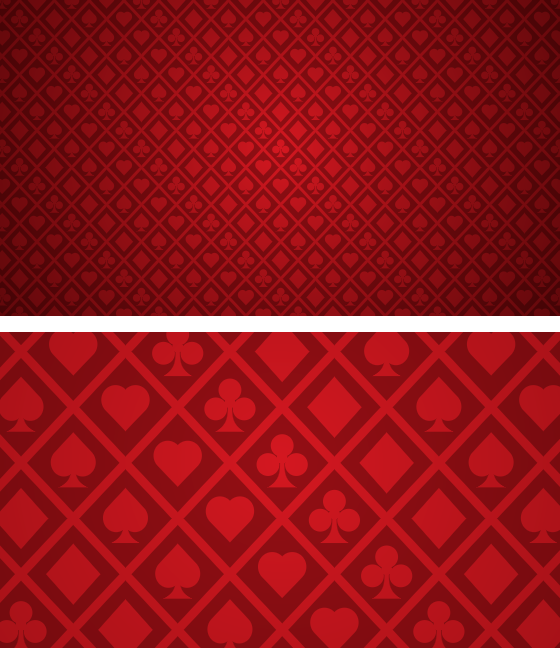
Top, the full canvas; bottom, a detail of the centre.
Give the GLSL for this pattern, as a Shadertoy shader.

```glsl
// Red card-table cloth: a diagonal trellis whose cells hold the four card suits.
// Skewed lattice coordinates give cell and suit; distance functions draw the
// shapes, and a soft radial light darkens the cloth towards the edges.

const vec2 HALF_CELL = vec2(0.0551, 0.0587);  // cell half diagonals, canvas heights
const vec2 ANCHOR = vec2(0.0023, 0.146);      // centre of one diamond cell
const vec2 LIGHT_CENTRE = vec2(0.0, 0.03);
const float LINE_HALF_WIDTH = 0.0046;
const float SHADE = 0.70;                     // ground brightness against figures

float coverage(float d, float pixel) {
    return clamp(0.5 - d / pixel, 0.0, 1.0);
}

float circle(vec2 p, float radius) {
    return length(p) - radius;
}

float rhombus(vec2 p, vec2 size) {
    return (dot(abs(p) / size, vec2(1.0)) - 1.0) / length(1.0 / size);
}

// Heart with its tip at the origin, about 1.2 wide and 1.1 high.
float heart(vec2 p) {
    p.x = abs(p.x);
    if (p.x + p.y > 1.0) return circle(p - vec2(0.25, 0.75), sqrt(2.0) / 4.0);
    vec2 toNotch = p - vec2(0.0, 1.0);
    vec2 toSide = p - 0.5 * max(p.x + p.y, 0.0);
    return sqrt(min(dot(toNotch, toNotch), dot(toSide, toSide))) * sign(p.x - p.y);
}

float scaledHeart(vec2 p, vec2 scale) {
    return heart(p / scale) * min(scale.x, scale.y);
}

// Stem that flares into a flat foot.
float stem(vec2 p, float top, float bottom) {
    float t = clamp((top - p.y) / (top - bottom), 0.0, 1.0);
    float halfWidth = 0.04 + 0.22 * t * t * t * t;
    return max((abs(p.x) - halfWidth) * 0.75, max(p.y - top, bottom - p.y));
}

float spade(vec2 p) {
    float body = scaledHeart(vec2(p.x, 0.55 - p.y), vec2(0.67, 0.72));
    return min(body, stem(p, 0.0, -0.44));
}

float club(vec2 p) {
    vec2 mirrored = vec2(abs(p.x), p.y);
    float leaves = min(circle(p - vec2(0.0, 0.31), 0.205),
                       circle(mirrored - vec2(0.255, -0.03), 0.205));
    float core = circle(p - vec2(0.0, 0.08), 0.10);
    return min(min(leaves, core), stem(p, 0.08, -0.44));
}

// Suits in order along a row: diamond, spade, heart, club.
float suitShape(vec2 p, int suit) {
    if (suit == 0) return rhombus(p, vec2(0.49, 0.55));
    if (suit == 1) return spade(p);
    if (suit == 2) return scaledHeart(p + vec2(0.0, 0.43), vec2(0.72, 0.75));
    return club(p);
}

// Distance to the trellis; f runs from -0.5 to 0.5 across a cell.
float trellis(vec2 f, vec2 halfCell, float halfWidth) {
    float spacing = 2.0 * halfCell.x * halfCell.y / length(halfCell);
    vec2 toEdge = (0.5 - abs(f)) * spacing;
    return min(toEdge.x, toEdge.y) - halfWidth;
}

// Brightness of the raised figures at distance r from the light.
float lightFalloff(float r) {
    return 0.83 - 0.52 * r + 0.08 * r * r;
}

vec3 clothColour(float brightness) {
    return vec3(brightness, 0.137 * brightness - 0.022, 0.185 * brightness - 0.028);
}

void mainImage(out vec4 fragColor, in vec2 fragCoord) {
    vec2 p = (fragCoord - 0.5 * iResolution.xy) / iResolution.y;
    float pixel = 1.0 / iResolution.y;

    // Skewed lattice: one axis per trellis direction.
    vec2 q = (p - ANCHOR) / HALF_CELL;
    vec2 lattice = 0.5 * vec2(q.x + q.y, q.x - q.y);
    vec2 cell = floor(lattice + 0.5);
    vec2 f = lattice - cell;

    // Upright cell coordinates, in units of the cell half height.
    vec2 local = vec2(f.x + f.y, f.x - f.y) * HALF_CELL / HALF_CELL.y;
    int suit = int(mod(cell.x, 4.0) + 0.5);

    float figure = coverage(suitShape(local, suit), pixel / HALF_CELL.y);
    float line = coverage(trellis(f, HALF_CELL, LINE_HALF_WIDTH), pixel);

    float brightness = lightFalloff(length(p - LIGHT_CENTRE));
    brightness *= mix(SHADE, 1.0, max(figure, line));
    fragColor = vec4(clothColour(brightness), 1.0);
}
```
